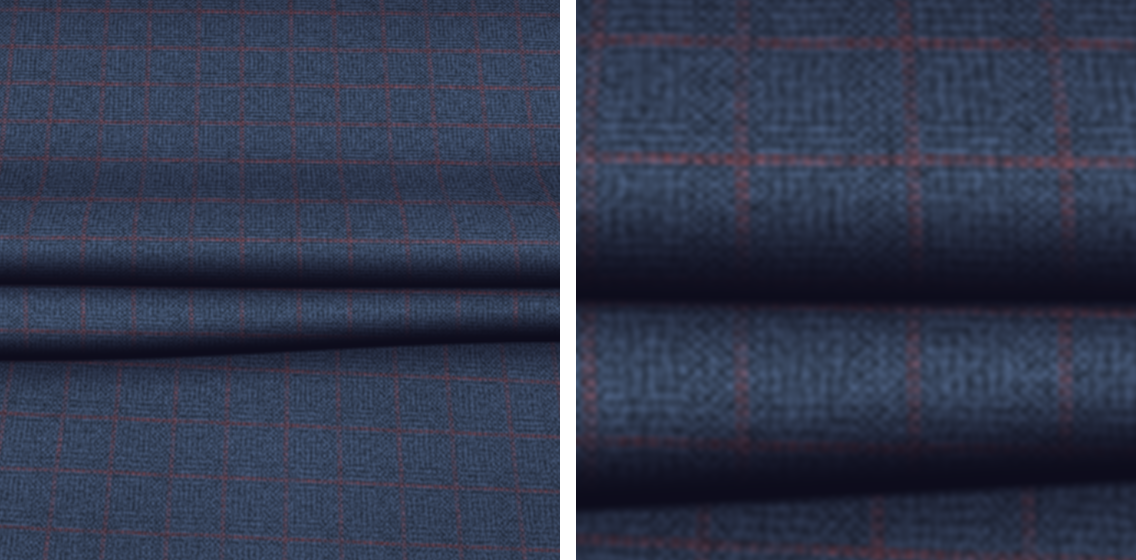
Left, the full canvas; right, a detail of the centre.
This texture is drawn by a WebGL 1 fragment shader. Its source:

```glsl
precision highp float;
// Navy suiting with a fine glen check and soft rust windowpane lines, lying in
// perspective with two horizontal folds. Each of the three panels maps the canvas
// to weave coordinates (one unit = two lines), then gets its own fold shading.
uniform vec2 u_resolution;

const vec3 CLOTH = vec3(0.208, 0.260, 0.354);
const vec3 SHADOW = vec3(0.050, 0.048, 0.108);
const vec3 RUST = vec3(0.390, 0.240, 0.285);
const vec2 LINE_OFFSET = vec2(0.53, 0.51);       // second line within a pair
const vec2 LINE_HALF_WIDTH = vec2(0.0042, 0.0033);
const float LINE_SOFTNESS = 0.0022;
const vec2 LINE_STRENGTH = vec2(0.42, 0.58);     // columns, rows
const float RIBS = 21.0;                         // fine ribs per pair of lines
const float RIB_CONTRAST = 0.105;
const float MOTTLE = 0.30;
const float WOBBLE = 0.0016;
const float TAU = 6.2831853;

vec2 hashGradient(vec2 cell) {
  float angle = TAU * fract(sin(dot(cell, vec2(127.1, 311.7))) * 43758.55);
  return vec2(cos(angle), sin(angle));
}

float gradientNoise(vec2 p) {
  vec2 i = floor(p), f = fract(p);
  vec2 w = f * f * f * (f * (f * 6.0 - 15.0) + 10.0);
  float a = dot(hashGradient(i), f);
  float b = dot(hashGradient(i + vec2(1.0, 0.0)), f - vec2(1.0, 0.0));
  float c = dot(hashGradient(i + vec2(0.0, 1.0)), f - vec2(0.0, 1.0));
  float d = dot(hashGradient(i + 1.0), f - 1.0);
  return mix(mix(a, b, w.x), mix(c, d, w.x), w.y);
}

float bump(float x, float center, float width) {
  float d = (x - center) / width;
  return exp(-d * d);
}

// Distance to the nearest line of each pair, per axis
vec2 lineDistance(vec2 weave) {
  vec2 first = abs(fract(weave + 0.5) - 0.5);
  vec2 second = abs(fract(weave - LINE_OFFSET + 0.5) - 0.5);
  return min(first, second);
}

// Glen check: ribs change direction between alternating bands
float glenCheck(vec2 weave, vec2 fade) {
  vec2 rib = sin(TAU * RIBS * weave) * fade;
  vec2 band = smoothstep(-0.35, 0.35, cos(2.0 * TAU * weave + 0.6));
  float twill = rib.x * rib.y;
  float ribbed = mix(rib.x, rib.y, 0.25 + 0.5 * band.y);
  return mix(ribbed, 1.4 * twill, band.x * 0.6) - 0.35 * band.x * band.y;
}

void main() {
  vec2 p = gl_FragCoord.xy / u_resolution;
  float pixel = 1.0 / min(u_resolution.x, u_resolution.y);
  float x = p.x, y = 1.0 - p.y;                  // y runs down the cloth

  // Fold edges
  float upperFold = 0.505 + 0.005 * smoothstep(0.0, 0.5, x);
  float lowerFold = mix(0.641, 0.607, smoothstep(0.05, 1.0, x));

  // Slight unevenness of the lay
  float wx = x + WOBBLE * gradientNoise(p * vec2(7.0, 16.0));
  float wy = y + WOBBLE * gradientNoise(p * vec2(12.0, 9.0) + 31.0);

  vec2 weave, pitch;
  float shade;
  if (y < upperFold) {                           // far panel
    pitch.x = 0.163 + 0.04 * y + 0.0125 * smoothstep(0.29, 0.42, y);
    float t = wy - 0.0221 - 0.010 * (x - 0.5);
    pitch.y = 1.0 / (7.81 - 2.12 * t);
    weave = vec2((wx - 0.432) / pitch.x, t * (7.81 - 1.06 * t));
    shade = 1.0 - 0.17 * (1.0 - smoothstep(0.0, 0.10, y));
    shade += 0.08 * bump(y, 0.18, 0.09) - 0.26 * bump(y, 0.325, 0.045);
    shade += 0.15 * bump(y, 0.440, 0.03);
    shade *= smoothstep(-0.004, 0.074, upperFold - y);
  } else if (y < lowerFold) {                    // rolled fold
    pitch = vec2(0.193, 0.165);
    float t = wy - 0.5156 - 0.020 * (x - 0.5);
    weave = vec2((wx - 0.432) / pitch.x, t / pitch.y);
    float below = y - upperFold;
    shade = smoothstep(0.0, 0.012, below) * mix(0.5, 1.14, smoothstep(0.0, 0.045, below));
    shade *= smoothstep(0.002, 0.068, lowerFold - y);
  } else {                                       // near panel
    float t = wy - 0.6615 - 0.043 * (x - 0.5);
    pitch = vec2(0.194 + 0.058 * (y - 0.65), 1.0 / (5.30 - 1.84 * t));
    weave.x = (wx - 0.409 + 0.038 * (y - 0.65)) / pitch.x;
    weave.y = t * (5.30 - 0.92 * t);
    float below = y - lowerFold;
    shade = smoothstep(0.0, 0.009, below) * mix(0.5, 1.0, smoothstep(0.0, 0.07, below));
    shade += 0.05 * bump(y, 0.78, 0.08);
    shade -= 0.10 * smoothstep(0.7, 1.4, x + 0.5 * (y - 0.6));
  }

  // Fine weave and yarn mottling
  vec2 ribFade = 1.0 - smoothstep(0.32, 0.5, RIBS * pixel / pitch);
  float texture = RIB_CONTRAST * glenCheck(weave, ribFade);
  texture += MOTTLE * gradientNoise(p * vec2(170.0, 150.0));
  texture += 0.14 * gradientNoise(p * vec2(55.0, 80.0) + 9.0);
  texture += 0.08 * gradientNoise(p * vec2(3.0, 5.0) + 17.0);
  vec3 color = CLOTH * (1.0 + texture);

  // Rust windowpane, broken up by the yarns
  vec2 edge = vec2(LINE_SOFTNESS + 0.5 * pixel);
  vec2 lines = 1.0 - smoothstep(LINE_HALF_WIDTH - edge, LINE_HALF_WIDTH + edge,
                                lineDistance(weave) * pitch);
  vec2 yarn = 0.9 + 0.22 * sin(TAU * RIBS * weave.yx) * ribFade.yx;
  float wear = 1.0 + 0.7 * gradientNoise(p * 22.0 + 5.0);
  wear += 0.5 * gradientNoise(p * 110.0 + 3.0);
  lines *= LINE_STRENGTH * yarn * wear;
  color = mix(color, RUST * (1.0 + 0.8 * texture), 1.0 - (1.0 - lines.x) * (1.0 - lines.y));

  gl_FragColor = vec4(mix(SHADOW, color, shade), 1.0);
}
```
